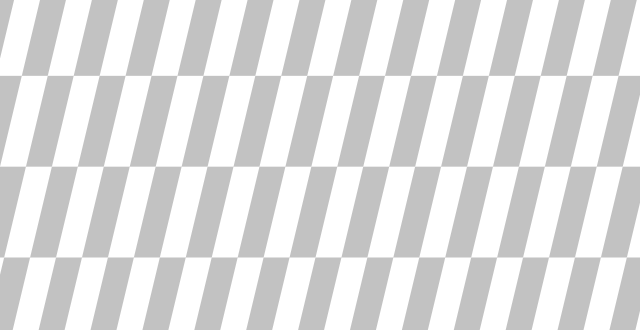
Reproduce this pattern procedurally as a WebGL 1 fragment shader.

```glsl
precision highp float;
// Grey and white slanted checkerboard: leaning stripes swap colour at each row.
// Two smoothed square waves, one along sheared x and one along y, are
// multiplied so that the sign of the product selects the colour.

uniform vec2 u_resolution;

// All lengths are fractions of the canvas height.
const float STRIPE_PERIOD = 0.15725; // one grey and one white stripe
const float ROW_PERIOD = 0.5505;     // two rows of opposite colour
const float SLANT = 0.24;            // sideways shift per unit of height
const vec2 ORIGIN = vec2(-0.1188, 0.2197);

const vec3 GREY = vec3(0.76);
const vec3 WHITE = vec3(1.0);

// Signed distance to the nearest edge, positive in the first half period.
float bandDistance(float position, float period) {
  float toCentre = abs(fract(position / period + 0.25) - 0.5);
  return (0.25 - toCentre) * period;
}

// Square wave from -1 to 1 whose edges are one pixel wide.
float squareWave(float signedDistance, float pixel) {
  return clamp(2.0 * signedDistance / pixel, -1.0, 1.0);
}

void main() {
  float pixel = 1.0 / u_resolution.y;
  vec2 p = gl_FragCoord.xy * pixel;

  // Leaning stripes, with distance measured across the slanted edge
  float sheared = p.x - SLANT * p.y - ORIGIN.x;
  float acrossEdge = inversesqrt(1.0 + SLANT * SLANT);
  float stripes = squareWave(bandDistance(sheared, STRIPE_PERIOD) * acrossEdge, pixel);

  // Horizontal rows that invert the stripes
  float rows = squareWave(bandDistance(p.y - ORIGIN.y, ROW_PERIOD), pixel);

  float greyAmount = 0.5 + 0.5 * stripes * rows;
  gl_FragColor = vec4(mix(WHITE, GREY, greyAmount), 1.0);
}
```
